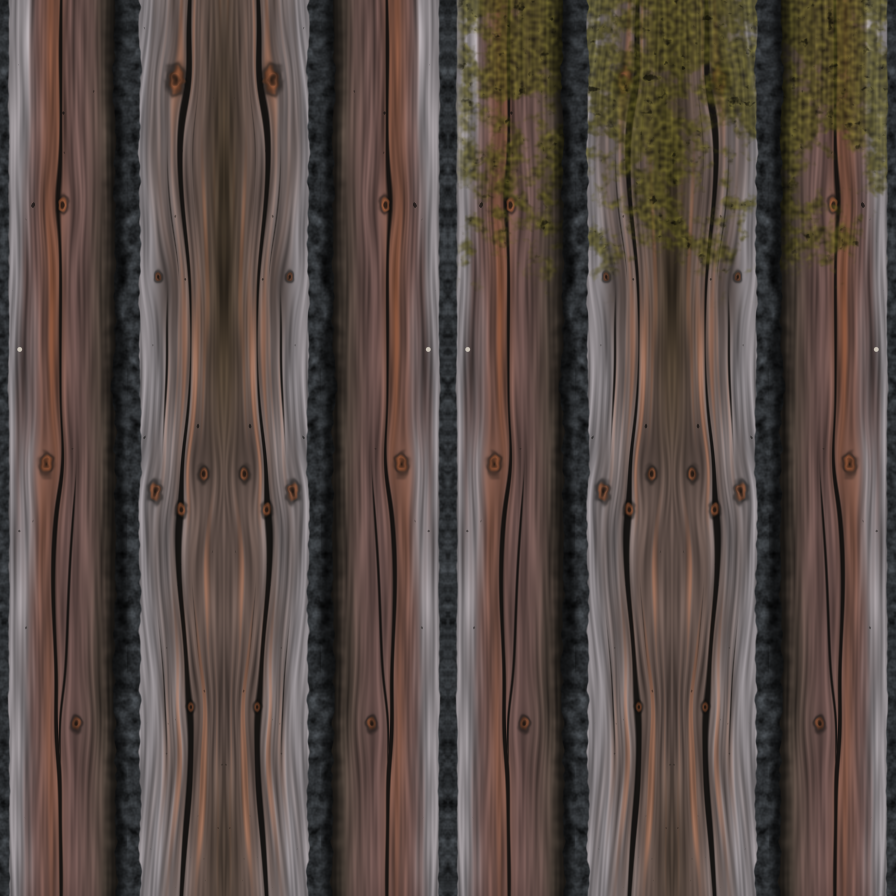
This texture is drawn by a three.js fragment shader. Its source:

```glsl
// Weathered timber planks, mirrored about each wide board, with dark gravel gaps and moss at upper right.
#define TILES 2.0
#define WIDE_EDGE 0.094
#define NARROW_INNER 0.122
#define NARROW_OUTER 0.240
#define SOFT 0.0012
#define GRAIN_DEPTH 0.95
#define CRACK_WIDTH 0.0021
#define KNOT_BEND 0.55
#define MOSS_LINE 0.77

varying vec2 vUv;

const vec3 BROWN = vec3(0.39, 0.325, 0.30);
const vec3 MAUVE = vec3(0.39, 0.30, 0.285);
const vec3 SILVER = vec3(0.49, 0.47, 0.48);
const vec3 SHADE = vec3(0.25, 0.22, 0.19);
const vec3 RUST = vec3(0.50, 0.29, 0.18);
const vec3 OLIVE = vec3(0.23, 0.19, 0.14);
const vec3 GRAVEL = vec3(0.17, 0.18, 0.19);
const vec3 INK = vec3(0.055, 0.05, 0.045);
const vec3 MOSS = vec3(0.34, 0.32, 0.12);

vec2 gradient(vec2 cell) {
  vec2 h = vec2(dot(cell, vec2(127.1, 311.7)), dot(cell, vec2(269.5, 183.3)));
  return fract(sin(h) * 43758.5) * 2.0 - 1.0;
}

float noise(vec2 p) {
  vec2 i = floor(p), f = fract(p);
  vec2 u = f * f * f * (f * (f * 6.0 - 15.0) + 10.0);
  vec2 e = vec2(1.0, 0.0);
  float low = mix(dot(gradient(i), f), dot(gradient(i + e), f - e), u.x);
  float high = mix(dot(gradient(i + e.yx), f - e.yx), dot(gradient(i + 1.0), f - 1.0), u.x);
  return mix(low, high, u.y);
}

float fbm(vec2 p) {
  float sum = 0.0, gain = 0.6;
  for (int i = 0; i < 3; i++) {
    sum += gain * noise(p);
    p = p * 2.03 + 17.3;
    gain *= 0.55;
  }
  return sum;
}

float crack(float x, float halfWidth) {
  return (1.0 - smoothstep(-SOFT, SOFT, abs(x) - halfWidth)) * smoothstep(0.0, SOFT, halfWidth);
}

// Six knots weave down the wide board, three down the narrow one.
vec2 knotCentre(float i) {
  float j = i - 6.0;
  return j < 0.0
    ? vec2(0.053 + 0.03 * sin(i * 2.4), 0.911 - 0.12 * i - 0.1 * (1.0 - cos(i * 1.5708)))
    : vec2(0.18 + 0.02 * sin(j * 2.0), 0.772 - 0.29 * j);
}

void main() {
  // Fold each tile about the middle of its wide board
  vec2 p = vec2(abs(fract(vUv.x * TILES) - 0.5) / TILES, vUv.y);
  float y = p.y;

  // Knots bend the grain around them
  float grainX = p.x, knot = 0.0, core = 0.0, rim = 0.0;
  for (int i = 0; i < 9; i++) {
    float id = float(i);
    vec2 d = p - knotCentre(id);
    float size = i == 0 ? 0.0095 : 0.0055 + 0.0015 * sin(id * 4.7);
    float r = length(d * vec2(1.0, 0.65)) / size + 0.5 * noise(p * 130.0);
    grainX -= KNOT_BEND * d.x * exp(-dot(d * d, vec2(2500.0, 500.0)));
    knot = max(knot, 1.0 - smoothstep(0.7, 1.1, r));
    core = max(core, 1.0 - smoothstep(0.15, 0.6, r));
    rim = max(rim, exp(-9.0 * (r - 1.05) * (r - 1.05)));
  }
  float isWide = 1.0 - step(0.5 * (WIDE_EDGE + NARROW_INNER), p.x);
  grainX -= isWide * 0.0065 * cos(14.2 * (y - 0.83)) * smoothstep(0.0, 0.04, p.x);
  grainX += 0.003 * noise(vec2(p.x * 15.0, y * 7.0));

  // Wood grain, stretched along the boards
  float fine = noise(vec2(grainX * 260.0, y * 11.0));
  float medium = noise(vec2(grainX * 125.0 + 9.0, y * 4.0));
  float broad = fbm(vec2(grainX * 38.0 + 3.0, y * 3.0));
  float tone = 1.0 + GRAIN_DEPTH * (0.5 * fine + 0.5 * medium + 0.35 * broad);

  // Wide board: brown heart, olive centre stain, silver sides
  vec3 wide = mix(BROWN, SILVER, smoothstep(0.035, 0.088, p.x + 0.06 * broad));
  wide = mix(wide, RUST, 0.4 * smoothstep(0.05, 0.4, medium) * (1.0 - smoothstep(0.05, 0.08, p.x)));
  float stain = smoothstep(0.4, 0.62, y) * (1.0 - 0.5 * smoothstep(0.8, 1.0, y)) + 0.5 * (1.0 - smoothstep(0.05, 0.2, y));
  wide = mix(wide, OLIVE, 0.85 * stain * exp(-p.x * p.x / 0.00035));

  // Narrow board: shaded inner side, rust beside the crack, silver outer side
  float across = (p.x - NARROW_INNER) / (NARROW_OUTER - NARROW_INNER);
  float splitX = grainX - 0.182 - 0.008 * exp(-40.0 * (y - 0.35) * (y - 0.35));
  vec3 narrow = mix(SHADE, MAUVE, smoothstep(0.0, 0.4, across + 0.2 * broad));
  narrow = mix(narrow, SILVER, smoothstep(0.7, 0.93, across + 0.35 * broad));
  float glow = exp(-pow((splitX - 0.008) / 0.011, 2.0));
  narrow = mix(narrow, RUST, glow * (0.3 + 0.25 * smoothstep(0.3, 0.7, y) + 0.5 * medium));
  vec3 color = mix(narrow, wide, isWide) * tone;

  // Long drying cracks
  float split = 0.0;
  for (int k = 0; k < 5; k++) {
    float id = float(k);
    float opening = 0.004 * noise(vec2(id * 7.3 + 0.4, y * 4.0 + id)) + (k == 2 ? CRACK_WIDTH : -0.0001);
    split = max(split, isWide * crack(grainX - 0.016 - 0.0135 * id, opening));
  }
  float mainWidth = CRACK_WIDTH * (0.8 + noise(vec2(2.4, y * 9.0)));
  float branchWidth = 0.0013 * smoothstep(0.52, 0.4, y) * smoothstep(0.05, 0.2, y);
  split = max(split, (1.0 - isWide) * crack(splitX, mainWidth));
  split = max(split, (1.0 - isWide) * crack(grainX - 0.166 - 0.045 * (0.5 - y), branchWidth));
  color = mix(color, INK, 0.92 * split);

  // Knots, insect holes and a pale chip
  color = mix(color, RUST * (0.85 + fine), 0.8 * knot);
  color = mix(color, INK, max(0.75 * core, 0.5 * rim));
  color = mix(color, INK, 0.7 * smoothstep(0.48, 0.6, noise(p * vec2(120.0, 85.0))));
  color = mix(color, vec3(0.8, 0.77, 0.72), 1.0 - smoothstep(0.0018, 0.0035, length(p - vec2(0.228, 0.61))));

  // Moss patches on the second tile
  float patches = 1.3 * fbm(vUv * 13.0) + 0.9 * fbm(vUv * 55.0) + 2.0 * (y - MOSS_LINE);
  float moss = smoothstep(-0.12, 0.3, patches) * smoothstep(0.505, 0.52, vUv.x) * smoothstep(0.64, 0.72, y);
  float speckle = noise(vUv * 150.0);
  color = mix(color, MOSS * (0.85 + 0.9 * speckle + 0.3 * fine), 0.72 * moss);
  color *= 1.0 - 0.6 * moss * smoothstep(0.15, 0.4, fbm(vUv * 75.0 + 5.0));

  // Gravel gaps with ragged, shadowed board edges
  float ragged = 0.004 * noise(vec2(isWide + 0.3, y * 22.0)) + 0.003 * noise(vec2(p.x * 60.0, y * 90.0));
  float inner = NARROW_INNER + ragged * 1.4;
  float wideMask = 1.0 - smoothstep(-SOFT, SOFT, p.x - WIDE_EDGE - ragged);
  float narrowMask = smoothstep(-SOFT, SOFT, p.x - inner) * (1.0 - smoothstep(-SOFT, SOFT, p.x - NARROW_OUTER - 0.5 * ragged));
  color *= mix(mix(0.4, 1.0, smoothstep(0.0, 0.016, p.x - inner)), 1.0, isWide);
  vec3 gap = GRAVEL * (1.0 + 1.7 * fbm(p * 75.0));
  float shadow = smoothstep(0.004, 0.016, inner - p.x + 0.012 * noise(vec2(4.6, y * 18.0)));
  gap *= mix(0.4, 1.0, max(shadow, step(NARROW_INNER + 0.05, p.x)));
  gl_FragColor = vec4(mix(gap, color, max(wideMask, narrowMask)), 1.0);
}
```
